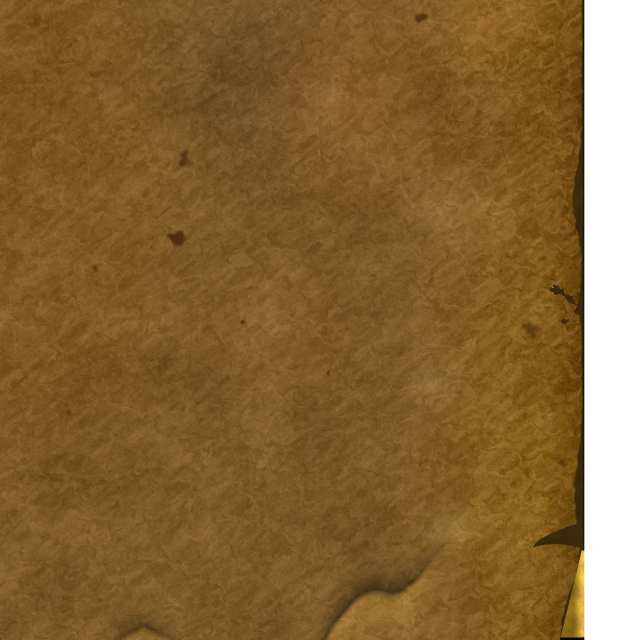
This texture is drawn by a three.js fragment shader. Its source:

```glsl
// Aged brown parchment with stains, a curled lower fold and a torn right edge on white.
varying vec2 vUv;

const float PAPER_RIGHT = 0.913;
const float SOFT = 0.0012;

float hash(vec2 p) {
  vec3 q = fract(vec3(p.xyx) * 0.1031);
  q += dot(q, q.yzx + 33.33);
  return fract((q.x + q.y) * q.z);
}

float noise(vec2 p) {
  vec2 i = floor(p), f = fract(p);
  f = f * f * (3.0 - 2.0 * f);
  return mix(mix(hash(i), hash(i + vec2(1, 0)), f.x),
             mix(hash(i + vec2(0, 1)), hash(i + vec2(1, 1)), f.x), f.y);
}

float fbm(vec2 p) {
  float sum = 0.0, amp = 0.5;
  for (int i = 0; i < 5; i++) {
    sum += amp * noise(p);
    p = mat2(1.6, 1.2, -1.2, 1.6) * p + 7.3;
    amp *= 0.55;
  }
  return sum / 1.055;
}

float bump(float x, float center, float width) {
  float t = (x - center) / width;
  return exp(-t * t);
}

float blob(vec2 p, vec2 center, vec2 size) {
  vec2 d = (p - center) / size;
  return exp(-dot(d, d));
}

float segmentDist(vec2 p, vec2 a, vec2 b) {
  vec2 ab = b - a;
  return length(p - a - ab * clamp(dot(p - a, ab) / dot(ab, ab), 0.0, 1.0));
}

// Irregular dark stain
float stain(vec2 p, vec2 center, vec2 size) {
  vec2 wobble = vec2(noise(p * 110.0), noise(p * 110.0 + 40.0)) - 0.5;
  float d = length((p - center) / size + wobble * 0.9);
  return 1.0 - smoothstep(0.3, 1.15, d);
}

// Broad colour zones and fibrous grain
vec3 parchment(vec2 p) {
  vec2 q = p + 0.05 * (vec2(fbm(p * 7.0), fbm(p * 7.0 + 20.0)) - 0.5);
  vec3 c = vec3(0.475, 0.340, 0.155);
  c += vec3(0.025, 0.0, -0.025) * blob(q, vec2(0.03, 0.72), vec2(0.2, 0.35));
  c -= vec3(0.045, 0.025, 0.0) * blob(q, vec2(0.40, 0.89), vec2(0.12, 0.14));
  c += vec3(0.075, 0.035, 0.015) * blob(q, vec2(0.56, 0.85), vec2(0.11, 0.14));
  c += vec3(0.11, 0.08, 0.04) * blob(q, vec2(0.77, 0.96), vec2(0.09, 0.07));
  c += vec3(0.06, 0.06, 0.05) * blob(q, vec2(0.74, 0.67), vec2(0.08, 0.10));
  c += vec3(0.045, 0.025, 0.025) * blob(q, vec2(0.44, 0.48), vec2(0.1, 0.07));
  c += vec3(0.05, 0.05, 0.0) * blob(q, vec2(0.80, 0.25), vec2(0.11, 0.25));
  c += vec3(0.07, 0.08, 0.08) * (blob(q, vec2(0.71, 0.175), vec2(0.03))
     + 0.7 * blob(q, vec2(0.68, 0.40), vec2(0.03)) + 0.6 * blob(q, vec2(0.77, 0.26), vec2(0.03)));
  float gold = smoothstep(0.6, 0.9, q.x);
  c += gold * vec3(0.0, -0.015, -0.065);
  c -= vec3(0.07, 0.06, 0.03) * smoothstep(0.84, 0.92, q.x);
  float cloud = fbm(p * 12.0) - 0.5;
  float warp = fbm(p * 45.0);
  float fiber = fbm(p * vec2(95.0, 120.0) + warp * 5.0) - 0.5;
  float speck = noise(p * 330.0 + warp * 6.0) - 0.5;
  c += vec3(0.12, 0.11, 0.085) * cloud;
  c += vec3(0.20, 0.18, 0.15) * fiber * (0.85 + 0.5 * gold);
  return c + vec3(0.035, 0.04, 0.04) * speck;
}

float allStains(vec2 p) {
  float s = stain(p, vec2(0.279, 0.629), vec2(0.019, 0.014));
  s = max(s, 0.75 * stain(p, vec2(0.290, 0.753), vec2(0.010, 0.017)));
  s = max(s, 0.85 * stain(p, vec2(0.658, 0.973), vec2(0.011, 0.010)));
  s = max(s, 0.7 * stain(p, vec2(0.832, 0.484), vec2(0.016, 0.012)));
  s = max(s, 0.5 * stain(p, vec2(0.147, 0.885), vec2(0.018, 0.006)));
  s = max(s, 0.6 * stain(p, vec2(0.150, 0.581), vec2(0.006)));
  s = max(s, 0.8 * stain(p, vec2(0.380, 0.496), vec2(0.006, 0.005)));
  s = max(s, 0.7 * stain(p, vec2(0.512, 0.417), vec2(0.004, 0.006)));
  s = max(s, 0.5 * stain(p, vec2(0.108, 0.355), vec2(0.005)));
  return max(s, 0.6 * stain(p, vec2(0.877, 0.277), vec2(0.007)));
}

// Curled crease: dark line, soft shadow above, glow below
vec3 crease(vec3 c, float above, float gate) {
  float shadow = above > 0.0 ? exp(-above / 0.016) : exp(above / 0.004);
  float glow = smoothstep(0.0, 0.012, -above) * exp(min(above, 0.0) / 0.055);
  c += gate * glow * vec3(0.17, 0.14, 0.055);
  return c * (1.0 - 0.46 * gate * shadow);
}

// Coverage of the dark backing seen through the torn side
float tornEdge(vec2 p) {
  float rough = fbm(p * 90.0) - 0.5;
  float edge = 0.909 - 0.014 * bump(p.y, 0.69, 0.06) - 0.005 * bump(p.y, 0.52, 0.03)
    - 0.011 * bump(p.y, 0.23, 0.07) - 0.034 * (1.0 - smoothstep(0.0, 0.16, p.y)) + 0.006 * rough;
  float strip = smoothstep(-SOFT, SOFT, p.x - edge);
  float chip = min(segmentDist(p, vec2(0.866, 0.552), vec2(0.886, 0.538)),
                   segmentDist(p, vec2(0.886, 0.538), vec2(0.904, 0.520)));
  chip = min(chip, segmentDist(p, vec2(0.888, 0.494), vec2(0.896, 0.490)) + 0.002);
  float chips = 1.0 - smoothstep(-SOFT, SOFT, chip - 0.006 - 0.028 * rough);
  float t = clamp((p.x - 0.833) / 0.07, 0.0, 1.0);
  float top = 0.1445 + 0.038 * pow(t, 0.6) + 0.005 * rough * t;
  float bottom = 0.1445 + 0.022 * t * (1.0 - t);
  float tear = smoothstep(-SOFT, SOFT, min(top - p.y, p.y - bottom)) * step(0.833, p.x);
  return max(strip, max(chips, tear));
}

void main() {
  vec2 p = vUv;
  vec3 c = parchment(p);
  c = mix(c, vec3(0.25, 0.13, 0.025), 0.8 * allStains(p));

  // Lower folds
  float ripple = 0.008 * (noise(p * 40.0) - 0.5);
  float fold = -0.02 + 0.10 * smoothstep(0.47, 0.58, p.x)
    - 0.008 * smoothstep(0.58, 0.61, p.x) + 0.095 * smoothstep(0.61, 0.73, p.x);
  float gate = smoothstep(0.47, 0.53, p.x) * (1.0 - smoothstep(0.62, 0.72, p.x));
  c = crease(c, (p.y - fold + ripple) * 0.75, gate);
  float hump = (p.x - 0.225) / 0.045;
  c = crease(c, p.y - 0.018 + 0.018 * hump * hump + ripple, 0.7 * bump(p.x, 0.225, 0.05));

  // Torn side and gold sliver
  vec3 backing = vec3(0.23, 0.165, 0.05) * (0.8 + 0.4 * fbm(p * 60.0));
  c = mix(c, backing, tornEdge(p));
  float side = p.x - mix(0.875, 0.909, p.y / 0.14);
  float sliver = smoothstep(-SOFT, SOFT, min(side, min(0.14 - p.y, p.y - 0.004)));
  vec3 gold = mix(vec3(0.55, 0.42, 0.10), vec3(0.86, 0.70, 0.27), smoothstep(0.895, 0.911, p.x));
  c = mix(c, gold * (0.75 + 0.5 * fbm(p * 70.0)), sliver);
  c *= 1.0 - 0.8 * step(0.875, p.x) * (1.0 - smoothstep(0.002, 0.005, p.y));
  c *= 1.0 - 0.5 * smoothstep(0.909, 0.912, p.x) * (1.0 - sliver);

  c = mix(c, vec3(1.0), smoothstep(-SOFT, SOFT, p.x - PAPER_RIGHT));
  gl_FragColor = vec4(clamp(c, 0.0, 1.0), 1.0);
}
```
